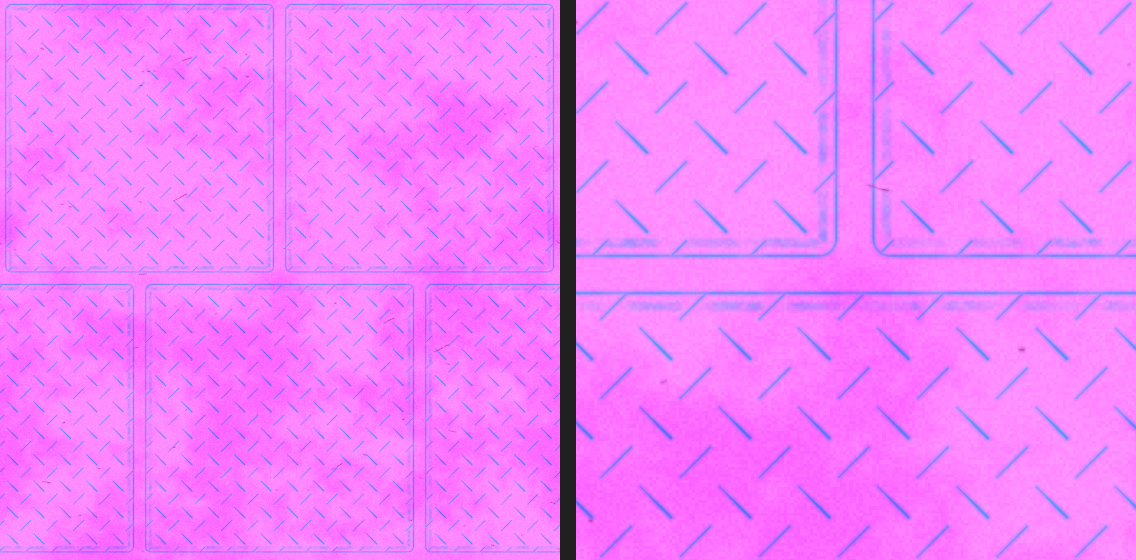
Left: the whole. Right: its middle third, enlarged.
This texture map is drawn by a three.js fragment shader. Its source:

```glsl
varying vec2 vUv;

const float SOFT = 0.001;

float hash(vec2 p) {
  vec3 q = fract(p.xyx * 0.1031);
  q += dot(q, q.yzx + 33.33);
  return fract((q.x + q.y) * q.z);
}

// Value noise that wraps after "period" cells
float noise(vec2 p, float period) {
  vec2 i = floor(p);
  vec2 f = fract(p);
  f = f * f * (3.0 - 2.0 * f);
  vec2 a = mod(i, period);
  vec2 b = mod(i + 1.0, period);
  return mix(mix(hash(a), hash(vec2(b.x, a.y)), f.x),
             mix(hash(vec2(a.x, b.y)), hash(b), f.x), f.y);
}

float fbm(vec2 uv, float cells) {
  float sum = 0.0;
  float total = 0.0;
  float amp = 0.5;
  for (int i = 0; i < 6; i++) {
    sum += amp * noise(uv * cells, cells);
    total += amp;
    cells *= 2.0;
    amp *= 0.72;
  }
  return sum / total;
}

float roundedBox(vec2 p, float halfSize, float radius) {
  vec2 q = abs(p) - halfSize + radius;
  return length(max(q, 0.0)) + min(max(q.x, q.y), 0.0) - radius;
}

// Crisp core with a faint skirt
float stroke(float dist, float halfWidth) {
  float core = 1.0 - smoothstep(halfWidth - SOFT, halfWidth + SOFT, dist);
  float skirt = 1.0 - smoothstep(halfWidth, halfWidth + 2.2 * SOFT, dist);
  return max(core, 0.28 * skirt);
}

// Bar along "dir", widening towards its far end
float bar(vec2 p, vec2 dir, float halfLength, float thin, float thick) {
  float along = dot(p, dir);
  float dist = length(p - dir * clamp(along, -halfLength, halfLength));
  float grow = smoothstep(-halfLength, halfLength * 0.5, along);
  return stroke(dist, mix(thin, thick, grow));
}

// Short cracks scattered with wrapping over the sheet
float scratches(vec2 uv) {
  float cover = 0.0;
  float wobble = 0.004 * (noise(uv * 64.0, 64.0) - 0.5);
  for (int i = 0; i < 64; i++) {
    float id = float(i) + 1.0;
    vec2 centre = vec2(hash(vec2(id, 3.7)), hash(vec2(id, 19.3)));
    vec2 p = fract(uv - centre + 0.5) - 0.5;
    float angle = 1.1 * (hash(vec2(id, 41.9)) - 0.45);
    float size = pow(hash(vec2(id, 67.1)), 6.0);
    p.y += wobble;
    cover = max(cover, bar(p, vec2(cos(angle), sin(angle)),
                           mix(0.002, 0.026, size), 0.0, 0.0003));
  }
  return cover * smoothstep(0.3, 0.6, noise(uv * 192.0, 192.0));
}

void main() {
  // Two staggered rows of two plates
  vec2 cell = (vUv - vec2(-0.0007, 0.0033)) * 2.0;
  cell.x += 0.5 * (1.0 - mod(floor(cell.y), 2.0));
  vec2 local = (fract(cell) - 0.5) * 0.5;
  float edge = roundedBox(local, 0.2389, 0.010);
  float inside = 1.0 - smoothstep(-SOFT, SOFT, edge);

  // Ten by ten tread with crossing bars on the half steps
  float pitch = 0.04714;
  vec2 tread = (local + vec2(0.0007, 0.0033)) / pitch;
  vec2 mainBar = (fract(tread) - 0.5) * pitch;
  vec2 crossBar = (fract(tread + 0.5) - 0.5) * pitch;
  float falling = bar(mainBar, vec2(0.7071, -0.7071), 0.0128, 0.0003, 0.0010);
  float rising = bar(crossBar, vec2(0.7071), 0.0125, 0.0005, 0.0007);
  float lines = max(falling, rising * 0.85) * inside;

  // Plate outline, thinner where cross bars meet it
  float run = abs(local.x) > abs(local.y) ? tread.y : tread.x;
  float dash = smoothstep(0.1, 0.24, abs(fract(run + 0.5) - 0.5));
  lines = max(lines, stroke(abs(edge), 0.0008) * mix(0.7, 0.95, dash));

  // Patchy dashed bevel just inside the outline
  float band = 1.0 - smoothstep(0.0012, 0.0042, abs(edge + 0.0078));
  float patchy = noise(vUv * 256.0, 256.0) * noise(vUv * 48.0, 48.0);
  float bevel = band * mix(0.25, 1.0, dash) * (0.08 + 0.5 * patchy);

  // Mottled stains, denser around one worn area, and fine grain
  float cloud = fbm(vUv, 5.0);
  vec2 worn = (vUv - vec2(0.745, 0.725)) / vec2(0.08, 0.07);
  cloud += 0.08 * exp(-dot(worn, worn));
  float stain = smoothstep(0.44, 0.78, cloud);
  float grain = hash(floor(vUv * 512.0)) - 0.5;
  float green = 0.555 - 0.15 * stain + 0.06 * grain;
  green -= 0.018 * (1.0 - inside);
  vec3 color = vec3(1.0 - 0.02 * stain * (0.5 - grain), green, 1.0);

  // Ridges and damage
  vec3 ridge = vec3(0.30, green + 0.01, 1.0);
  color = mix(color, ridge, max(lines * (0.92 + 0.16 * grain), bevel));
  color = mix(color, vec3(0.55, 0.08, 0.55), scratches(vUv) * 0.9);
  gl_FragColor = vec4(color, 1.0);
}
```
